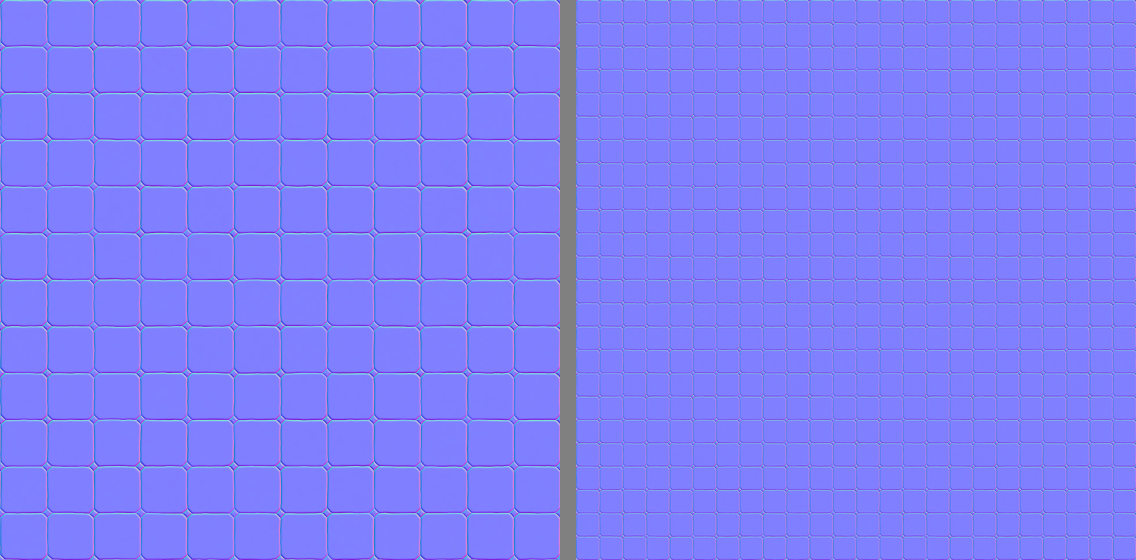
Left: one tile. Right: repeated 2 by 2.
Reproduce this texture map procedurally as a WebGL 2 fragment shader.

```glsl
#version 300 es
precision highp float;
// Normal map of square tiles with clipped corners and small diamond insets, 12 by 12

#define TILES 12.0              // repeats across and down
#define SHIFT vec2(0.012, 0.004) // joint offset, in tiles
#define INSET 0.098             // half diagonal of the diamond
#define GAP 0.004               // half width of the joint floor
#define BEVEL 0.042             // width of the sloped rim
#define STEEPNESS 1.75          // slope at the foot of the rim
#define WOBBLE 0.013            // unevenness of the edges
#define TILT 0.006              // lean of single tiles
#define GRAIN 0.008             // fine surface roughness
#define SAMPLES 3               // supersampling per axis

uniform vec2 u_resolution;
out vec4 outColor;

float hash(vec2 p) {
    vec3 q = fract(vec3(p.xyx) * 0.1031);
    q += dot(q, q.yzx + 33.33);
    return fract((q.x + q.y) * q.z);
}

// Value noise that wraps after a whole number of lattice cells
float wrapNoise(vec2 p, float period, float seed) {
    vec2 cell = floor(p), f = fract(p);
    f = f * f * (3.0 - 2.0 * f);
    vec2 a = mod(cell, period) + seed;
    vec2 b = mod(cell + 1.0, period) + seed;
    return mix(mix(hash(a), hash(vec2(b.x, a.y)), f.x),
               mix(hash(vec2(a.x, b.y)), hash(b), f.x), f.y);
}

// Signed noise, scaled to whole cells per tile
float tileNoise(vec2 p, float perTile, float seed) {
    return 2.0 * wrapNoise(p * perTile, TILES * perTile, seed) - 1.0;
}

float smoothMin(float a, float b, float k) {
    float h = max(k - abs(a - b), 0.0) / k;
    return min(a, b) - 0.25 * h * h * k;
}

// Distance inward from the nearest joint, for tile or diamond
float insideDistance(vec2 p) {
    vec2 q = abs(fract(p + 0.5) - 0.5);
    float corner = (q.x + q.y - INSET) * 0.7071;
    float tile = smoothMin(min(q.x, q.y), corner, 0.025);
    return max(tile, -corner) - GAP;
}

vec3 surfaceNormal(vec2 p) {
    // Uneven edges: a slow drift plus small chips
    vec2 drift = vec2(tileNoise(p, 2.0, 11.0), tileNoise(p, 2.0, 47.0));
    vec2 chips = vec2(tileNoise(p, 8.0, 83.0), tileNoise(p, 8.0, 131.0));
    vec2 w = p + WOBBLE * (0.6 * drift + 0.4 * chips);

    // Direction and profile of the rim
    vec2 e = vec2(0.003, 0.0);
    vec2 inward = vec2(insideDistance(w + e) - insideDistance(w - e),
                       insideDistance(w + e.yx) - insideDistance(w - e.yx)) / (2.0 * e.x);
    float d = insideDistance(w);
    float rim = 1.0 - clamp(d / BEVEL, 0.0, 1.0);
    float wear = 1.0 + 0.35 * tileNoise(p, 3.0, 173.0);
    float slope = STEEPNESS * wear * rim * rim * smoothstep(-GAP, GAP, d);

    // Slight lean and grain of the flat face
    vec2 id = mod(floor(w), TILES);
    vec2 lean = TILT * (2.0 * vec2(hash(id + 211.0), hash(id + 307.0)) - 1.0);
    vec2 grain = GRAIN * vec2(tileNoise(p, 10.0, 401.0), tileNoise(p, 10.0, 503.0));
    return normalize(vec3(lean + grain - inward * slope, 1.0));
}

void main() {
    vec3 normal = vec3(0.0);
    for (int y = 0; y < SAMPLES; y++) {
        for (int x = 0; x < SAMPLES; x++) {
            vec2 offset = (vec2(x, y) + 0.5) / float(SAMPLES) - 0.5;
            vec2 uv = (gl_FragCoord.xy + offset) / u_resolution;
            normal += surfaceNormal(uv * TILES - SHIFT);
        }
    }
    normal /= float(SAMPLES * SAMPLES);
    outColor = vec4(0.5 + 0.5 * normal, 1.0);
}
```
